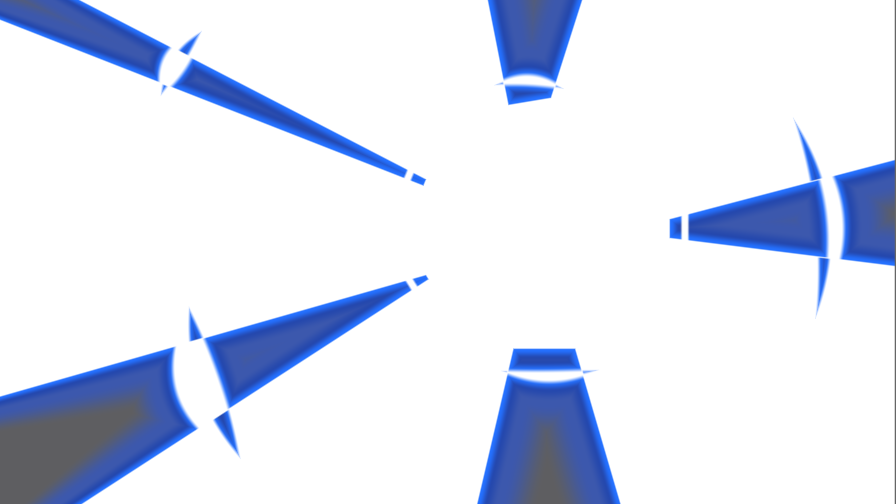
Write a WebGL 1 fragment shader that draws this background.

```glsl
precision highp float;
// Five blue shards pointing at a white centre, each sliced by a curved blade.
uniform vec2 u_resolution;

// Signed distance to the line a-b, positive on its left.
float side(vec2 p, vec2 a, vec2 b) {
  vec2 dir = normalize(b - a);
  return dot(p - a, vec2(-dir.y, dir.x));
}

// Crescent between two parabolic arcs; taper falls to zero at both tips.
float crescent(float across, float taper, float overshoot, vec2 bulge) {
  float arcs = max(bulge.x * taper - across, across - bulge.y * taper);
  return max(arcs, overshoot);
}

// Bright rim, navy band, slate blue, then a grey core.
vec3 shardColor(float depth) {
  vec3 col = mix(vec3(0.14, 0.44, 1.0), vec3(0.14, 0.28, 0.68), smoothstep(0.002, 0.019, depth));
  col = mix(col, vec3(0.235, 0.345, 0.68), smoothstep(0.015, 0.04, depth));
  return mix(col, vec3(0.37, 0.37, 0.38), smoothstep(0.045, 0.12, depth));
}

// edgeIn runs outer to inner, edgeOut inner to outer, with the inside on the right.
// blade holds both tips; bulges holds the arcs of the slit, then of the blue tails.
void drawShard(inout vec3 col, vec2 p, vec4 edgeIn, vec4 edgeOut, float notch,
               vec4 blade, vec4 bulges) {
  float cap = side(p, edgeIn.zw, edgeOut.xy);
  float wedge = max(cap, max(side(p, edgeIn.xy, edgeIn.zw), side(p, edgeOut.xy, edgeOut.zw)));

  // Blade frame: u runs from tip to tip, across is perpendicular.
  vec2 rel = p - 0.5 * (blade.xy + blade.zw);
  vec2 axis = 0.5 * (blade.zw - blade.xy);
  float reach = length(axis);
  axis /= reach;
  float u = dot(rel, axis) / reach;
  float across = dot(rel, vec2(axis.y, -axis.x));
  float taper = max(1.0 - u * u, 0.0);
  float overshoot = (abs(u) - 1.0) * reach;
  float slit = crescent(across, taper, overshoot, bulges.xy);
  float tail = crescent(across, taper, overshoot, bulges.zw);

  // Body with the soft slit and the small notch near its tip.
  float body = 1.0 - smoothstep(-0.002, 0.002, wedge);
  body *= smoothstep(-0.004, 0.007, slit);
  body *= smoothstep(0.004, 0.010, abs(cap + notch));
  float depth = -max(wedge, -slit);
  depth *= 1.0 + 1.2 * pow(max(-cap, 0.0), 4.0);
  col = mix(col, shardColor(depth), body);

  // Blue blade tails outside the body.
  float tails = (1.0 - smoothstep(-0.007, 0.002, tail)) * smoothstep(0.0, 0.004, wedge);
  col = mix(col, shardColor(-tail), tails);
}

void main() {
  vec2 p = gl_FragCoord.xy / u_resolution.y;
  vec3 col = vec3(1.0);

  // Upper left
  drawShard(col, p, vec4(0.157, 1.0, 0.845, 0.644), vec4(0.840, 0.632, 0.0, 0.961), 0.034,
            vec4(0.400, 0.938, 0.319, 0.810), vec4(-0.012, 0.035, -0.005, 0.021));
  // Top
  drawShard(col, p, vec4(1.155, 1.0, 1.093, 0.806), vec4(1.009, 0.792, 0.968, 1.0), -1.0,
            vec4(1.118, 0.824, 0.981, 0.831), vec4(0.004, 0.023, 0.003, 0.019));
  // Right
  drawShard(col, p, vec4(1.778, 0.472, 1.329, 0.528), vec4(1.329, 0.565, 1.778, 0.683), 0.030,
            vec4(1.574, 0.766, 1.618, 0.368), vec4(-0.076, -0.045, -0.052, -0.021));
  // Bottom
  drawShard(col, p, vec4(0.947, 0.0, 1.019, 0.308), vec4(1.141, 0.308, 1.231, 0.0), -1.0,
            vec4(1.188, 0.266, 0.995, 0.264), vec4(-0.022, -0.002, -0.016, 0.0));
  // Lower left
  drawShard(col, p, vec4(0.0, 0.213, 0.845, 0.454), vec4(0.850, 0.446, 0.162, 0.0), 0.033,
            vec4(0.375, 0.391, 0.477, 0.090), vec4(-0.010, 0.077, -0.012, 0.034));

  // Thin grey line along the right border
  float border = smoothstep(-0.004, -0.001, p.x - u_resolution.x / u_resolution.y);
  col = mix(col, vec3(0.4), border);
  gl_FragColor = vec4(col, 1.0);
}
```
